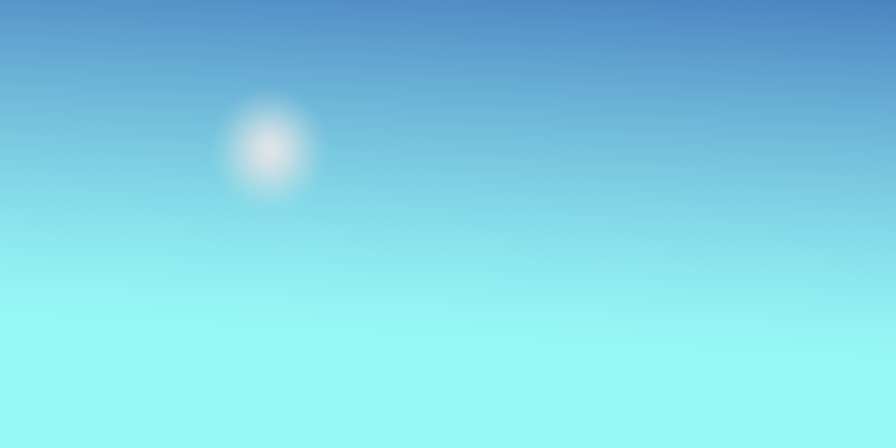
This texture is drawn by a WebGL 1 fragment shader. Its source:

```glsl
precision highp float;
// A clear sky with a pale, hazy sun in the upper left.
// A slightly tilted horizon drives a power-curve gradient from aqua to blue,
// and a soft elliptical glow is blended over it.

uniform vec2 u_resolution;

const vec3 HORIZON_COLOR = vec3(0.592, 0.970, 0.961);
const vec3 ZENITH_COLOR = vec3(0.300, 0.520, 0.760);
const vec3 SUN_COLOR = vec3(0.885, 0.895, 0.905);

const vec2 SUN_CENTER = vec2(0.301, 0.664);
const vec2 SUN_RADII = vec2(0.068, 0.146);

// Height above a horizon that drops from the left edge to the right edge.
float heightAboveHorizon(vec2 uv, float leftLevel, float rightLevel) {
    return max(uv.y - mix(leftLevel, rightLevel, uv.x), 0.0);
}

vec3 skyGradient(float height, vec3 low, vec3 high) {
    float amount = 1.332 * pow(height + 0.00001, 1.31);
    return mix(low, high, amount);
}

// Glow from 1 at the center to 0 at the rim, with a soft foot.
float ellipseGlow(vec2 uv, vec2 center, vec2 radii) {
    float falloff = clamp(1.0 - length((uv - center) / radii), 0.0, 1.0);
    return mix(falloff, smoothstep(0.0, 1.0, falloff), 0.55);
}

void main() {
    vec2 uv = gl_FragCoord.xy / u_resolution;

    // Sky
    float height = heightAboveHorizon(uv, 0.29, 0.19);
    vec3 color = skyGradient(height, HORIZON_COLOR, ZENITH_COLOR);

    // Sun haze
    float glow = ellipseGlow(uv, SUN_CENTER, SUN_RADII);
    color = mix(color, SUN_COLOR, glow);

    gl_FragColor = vec4(color, 1.0);
}
```
